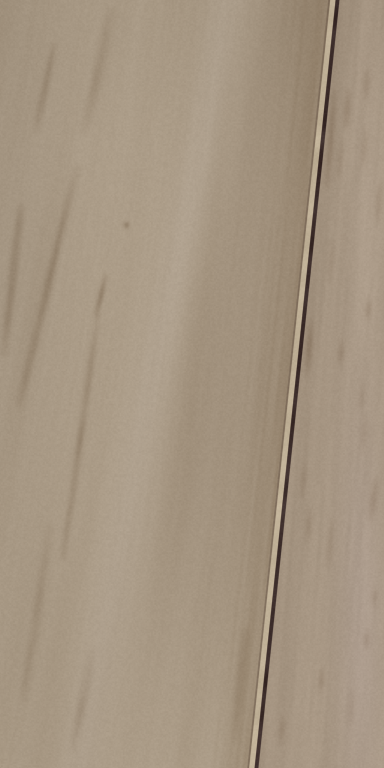
This texture is drawn by a Shadertoy shader. Its source:

```glsl
// Two pale wooden boards meeting at a slanted seam with a bright bevel and dark gap.
// Grain is stretched value noise in leaning coordinates; broad washes set the tone,
// and tapered soft segments lay the darker fibres on top.

float hash(vec2 p) {
    vec3 q = fract(vec3(p.xyx) * 0.1031);
    q += dot(q, q.yzx + 33.33);
    return fract((q.x + q.y) * q.z);
}

float noise(vec2 p) {
    vec2 i = floor(p), f = fract(p);
    f = f * f * (3.0 - 2.0 * f);
    return mix(mix(hash(i), hash(i + vec2(1, 0)), f.x),
               mix(hash(i + vec2(0, 1)), hash(i + vec2(1, 1)), f.x), f.y);
}

// Soft fibre from a to b, fading at both ends
float fibre(vec2 p, vec2 a, vec2 b, float width) {
    vec2 ab = b - a;
    float t = clamp(dot(p - a, ab) / dot(ab, ab), 0.0, 1.0);
    float d = length(p - a - ab * t) / width;
    return exp(-d * d) * (0.35 + 0.65 * sin(3.1416 * t));
}

float band(float x, float lo, float hi, float soft) {
    return smoothstep(lo - soft, lo + soft, x) - smoothstep(hi - soft, hi + soft, x);
}

float blob(vec2 p, vec2 centre, vec2 size) {
    vec2 q = (p - centre) / size;
    return exp(-dot(q, q));
}

vec3 leftBoard(vec2 p, float seam) {
    float lean = mix(0.18, 0.105, smoothstep(0.0, 0.75, p.x));
    float s = p.x - lean * (p.y - 1.0);
    vec3 col = vec3(0.672, 0.612, 0.532);

    // Pale band with a browner field to its right
    float edge = p.x - 0.235 - 0.2 * p.y + 0.03 * (noise(vec2(s * 9.0, p.y * 2.0)) - 0.5);
    float brown = smoothstep(-0.03, 0.12, edge) * smoothstep(-0.2, 1.0, p.y);
    col -= vec3(0.046, 0.050, 0.050) * brown;
    col += vec3(0.012, 0.014, 0.020) * exp(-pow((edge + 0.03) / 0.05, 2.0));
    col -= vec3(0.035, 0.040, 0.045) * smoothstep(-0.16, -0.01, seam);
    col -= vec3(0.036, 0.036, 0.034) * blob(p, vec2(0.0, 1.5), vec2(0.17, 0.9));
    col -= 0.022 * smoothstep(1.5, 2.1, p.y);
    col -= 0.018 * blob(p, vec2(0.0, 0.2), vec2(0.25, 0.5));

    // Broad and fine grain, strongest beside the seam
    float wide = noise(vec2(s * 18.0, p.y * 0.9)) - 0.5;
    float fine = noise(vec2(s * 110.0, p.y * 3.0 + 7.0)) - 0.5;
    float nearSeam = smoothstep(-0.15, -0.03, seam);
    col += vec3(0.9, 1.0, 1.1) * (0.024 * wide + (0.010 + 0.030 * nearSeam) * fine);

    // Long dark fibres
    float dark = 0.8 * fibre(p, vec2(0.20, 1.56), vec2(0.05, 0.95), 0.011);
    dark += 0.5 * fibre(p, vec2(0.29, 1.97), vec2(0.22, 1.66), 0.015);
    dark += fibre(p, vec2(0.275, 1.28), vec2(0.25, 1.18), 0.008);
    dark += 0.7 * fibre(p, vec2(0.255, 1.18), vec2(0.165, 0.55), 0.010);
    dark += 0.7 * fibre(p, vec2(0.14, 1.88), vec2(0.095, 1.66), 0.010);
    dark += 0.8 * fibre(p, vec2(0.055, 1.46), vec2(0.01, 1.08), 0.011);
    dark += 0.5 * fibre(p, vec2(0.13, 0.62), vec2(0.06, 0.18), 0.012);
    dark += 0.5 * fibre(p, vec2(0.24, 0.30), vec2(0.19, 0.05), 0.012);
    dark += 0.5 * fibre(p, vec2(0.64, 0.36), vec2(0.61, 0.08), 0.012);
    dark *= 0.65 + 0.7 * noise(vec2(s * 60.0, p.y * 14.0));
    dark += 0.9 * blob(p, vec2(0.329, 1.414), vec2(0.008, 0.009));
    return col - vec3(0.095, 0.105, 0.110) * dark;
}

vec3 rightBoard(vec2 p, float seam) {
    float s = p.x - 0.075 * (p.y - 1.0);
    vec3 col = vec3(0.655, 0.590, 0.515);
    col += vec3(0.026, 0.026, 0.042) * blob(p, vec2(0.94, 0.35), vec2(0.06, 0.55));
    col += vec3(0.018, 0.018, 0.020) * blob(p, vec2(0.95, 1.45), vec2(0.05, 0.5));
    col -= 0.025 * (1.0 - smoothstep(0.0, 0.09, seam));
    col -= 0.012 * smoothstep(1.6, 2.0, p.y);
    col += 0.030 * (noise(vec2(s * 26.0, p.y * 1.4 + 3.0)) - 0.5);
    col += 0.022 * (noise(vec2(s * 95.0, p.y * 5.0)) - 0.5);

    // Scattered short dashes following the grain
    float dark = 0.0;
    for (int i = 0; i < 22; i++) {
        float k = float(i);
        float y = 2.0 * (k + hash(vec2(k, 3.0))) / 22.0;
        float x = 0.69 + 0.1055 * y + 0.25 * hash(vec2(k, 8.0));
        float len = 0.04 + 0.09 * hash(vec2(k, 5.0));
        dark += (0.25 + 0.4 * hash(vec2(k, 11.0)))
              * fibre(p, vec2(x, y), vec2(x + 0.075 * len, y + len), 0.009);
    }
    dark += 0.7 * fibre(p, vec2(0.80, 1.03), vec2(0.81, 1.16), 0.010);
    dark += 0.7 * fibre(p, vec2(0.852, 1.52), vec2(0.872, 1.76), 0.010);
    dark += 0.6 * fibre(p, vec2(0.965, 0.65), vec2(0.98, 0.75), 0.011);
    return col - vec3(0.085, 0.095, 0.100) * dark;
}

void mainImage(out vec4 fragColor, in vec2 fragCoord) {
    vec2 p = fragCoord / iResolution.xy * vec2(1.0, 2.0);
    float seam = p.x - 0.664 - 0.1055 * p.y;
    vec3 col = mix(leftBoard(p, seam), rightBoard(p, seam), smoothstep(0.004, 0.010, seam));

    // Thin shadow, bright bevel, dark gap
    float wear = noise(vec2(2.0, p.y * 22.0));
    col = mix(col, vec3(0.43, 0.36, 0.30), 0.6 * band(seam, -0.020, -0.015, 0.002));
    col = mix(col, vec3(0.75, 0.69, 0.59) + 0.05 * (wear - 0.5), band(seam, -0.015, -0.001, 0.002));
    col = mix(col, vec3(0.23, 0.17, 0.16) + 0.08 * (wear - 0.5), band(seam, -0.001, 0.009, 0.002));

    // Fine surface speckle
    col += 0.020 * (noise(p * 220.0) - 0.5) + 0.012 * (hash(floor(p * 256.0)) - 0.5);
    fragColor = vec4(col, 1.0);
}
```
